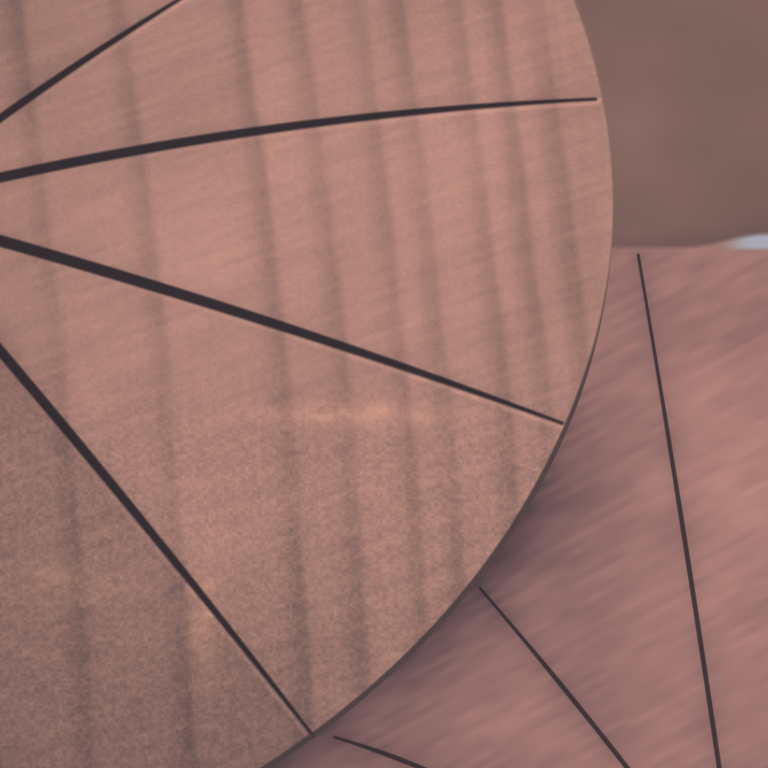
Reproduce this texture procedurally as a Shadertoy shader.

```glsl
// Layered round wooden board with tapering radial grooves, curved grain and a second board below.

const vec3 DARK_WOOD = vec3(0.27, 0.23, 0.24);
const vec3 PALE_WOOD = vec3(0.71, 0.53, 0.48);
const vec3 GROOVE_COLOR = vec3(0.18, 0.16, 0.18);
const vec3 GAP_COLOR = vec3(0.66, 0.66, 0.70);
const vec3 PINK_TINT = vec3(0.005, -0.008, 0.010);
const vec2 DISC_CENTER = vec2(-0.477, 0.733);
const vec2 DISC_RADII = vec2(1.276, 0.9635);
const float GRAIN_DEPTH = 0.085;
const float SPECKLE = 0.065;

// Grooves as start and end, then bend, half width and tone change below them
const vec4 DISC_GROOVES[4] = vec4[4](
    vec4(-0.03, 0.824, 0.26, 1.017), vec4(-0.03, 0.762, 0.775, 0.871),
    vec4(-0.03, 0.695, 0.732, 0.449), vec4(-0.03, 0.579, 0.410, 0.039));
const vec3 DISC_CUTS[4] = vec3[4](
    vec3(0.004, 0.0050, 0.03), vec3(0.018, 0.0065, 0.01),
    vec3(0.008, 0.0075, -0.01), vec3(0.004, 0.0065, -0.06));
const vec4 BOARD_GROOVES[3] = vec4[3](
    vec4(0.625, 0.234, 0.82, -0.004), vec4(0.831, 0.668, 0.938, -0.01),
    vec4(0.436, 0.040, 0.56, -0.005));
const float GRAIN_LINES[9] = float[9](0.020, 0.154, 0.309, 0.386, 0.465, 0.518, 0.595, 0.647, 0.703);

float hash(vec2 p) {
    return fract(sin(dot(p, vec2(127.1, 311.7))) * 43758.5453);
}

float noise(vec2 p) {
    vec2 i = floor(p), f = fract(p);
    f = f * f * (3.0 - 2.0 * f);
    return mix(mix(hash(i), hash(i + vec2(1, 0)), f.x),
               mix(hash(i + vec2(0, 1)), hash(i + vec2(1, 1)), f.x), f.y);
}

float fbm(vec2 p) {
    float sum = 0.0, amp = 0.5;
    for (int i = 0; i < 4; i++) {
        sum += amp * noise(p);
        p = p * 2.03 + 17.3;
        amp *= 0.5;
    }
    return sum;
}

float glow(vec2 p, vec2 center, vec2 size) {
    vec2 q = (p - center) / size;
    return exp(-dot(q, q));
}

vec3 wood(float light) {
    return mix(DARK_WOOD, PALE_WOOD, (light - DARK_WOOD.r) / (PALE_WOOD.r - DARK_WOOD.r));
}

// Signed distance to a bent segment (positive above) and position along it
vec2 groove(vec2 p, vec4 ends, float bend) {
    vec2 dir = ends.zw - ends.xy, q = p - ends.xy;
    float len = length(dir);
    dir /= len;
    float along = dot(q, dir), t = clamp(along / len, 0.0, 1.0);
    float across = dot(q, vec2(-dir.y, dir.x)) - bend * 4.0 * t * (1.0 - t);
    float dist = length(vec2(across, along - t * len));
    return vec2(across < 0.0 ? -dist : dist, t);
}

float discDistance(vec2 p) {
    vec2 q = (p - DISC_CENTER) / DISC_RADII;
    float r = length(q);
    return (r - 1.0) * r / length(q / DISC_RADII);
}

vec3 lowerLayers(vec2 p, float rim, float aa) {
    // Second board, with the shadow cast by the disc
    float light = 0.61 + 0.14 * (fbm(p * vec2(9.0, 14.0)) - 0.47);
    light += 0.06 * (noise(vec2(p.x * 22.0 + p.y * 9.0, p.y * 110.0 - p.x * 60.0)) - 0.5);
    light += 0.06 * glow(p, vec2(0.95, 0.30), vec2(0.10, 0.30));
    light -= 0.24 * exp(-max(rim, 0.0) / 0.055) * smoothstep(0.62, 0.28, p.y);
    float cut = 0.0;
    for (int i = 0; i < 3; i++) {
        vec2 g = groove(p, BOARD_GROOVES[i], 0.002);
        float halfWidth = 0.0026 * mix(0.5, 1.0, smoothstep(0.0, 0.6, g.y));
        cut = max(cut, 1.0 - smoothstep(-aa, aa + 0.001, abs(g.x) - halfWidth));
        light -= 0.07 * exp(-abs(g.x) / 0.012);
    }
    vec3 color = mix(wood(light) + PINK_TINT, GROOVE_COLOR, cut * 0.8);

    // Blurred dark panel and the pale gap beneath its corner
    float edge = 0.678 + 0.017 * smoothstep(0.89, 1.0, p.x);
    color = mix(color, GAP_COLOR, smoothstep(0.672, 0.680, p.y) * smoothstep(0.93, 0.98, p.x));
    float panelLight = 0.49 + 0.08 * (fbm(p * vec2(7.0, 12.0)) - 0.47);
    panelLight -= 0.07 * exp(-max(p.y - edge, 0.0) / 0.018);
    panelLight += 0.04 * glow(p, vec2(0.83, 0.84), vec2(0.06, 0.08));
    return mix(color, wood(panelLight), smoothstep(edge - 0.005, edge + 0.005, p.y));
}

vec3 discSurface(vec2 p, float rim, float aa) {
    // Broad light and mottling
    float light = 0.61 + 0.09 * glow(p, vec2(0.50, 0.76), vec2(0.42, 0.36));
    light -= 0.05 * smoothstep(0.40, 0.0, p.y);
    light += 0.10 * (fbm(p * vec2(8.0, 6.0)) - 0.47);
    light += 0.04 * (noise(vec2(p.x * 16.0, p.y * 130.0 - p.x * 45.0)) - 0.5);

    // Curved grain: a soft left flank and a crisp right edge
    float down = 1.0 - p.y;
    float u = p.x - 0.15 * down + 0.054 * down * down + 0.006 * (noise(p * 9.0) - 0.5);
    for (int i = 0; i < 9; i++) {
        float x = u - GRAIN_LINES[i];
        float band = exp(-pow(x / (x < 0.0 ? 0.020 : 0.008), 2.0));
        light -= GRAIN_DEPTH * band * (0.6 + 0.6 * noise(vec2(float(i) * 7.0, p.y * 5.0)));
    }
    light -= 0.03 * smoothstep(0.62, 0.72, u) * noise(vec2(u * 110.0, p.y * 3.0));

    // Rough speckle and worn highlights
    float rough = mix(1.0, 0.4, smoothstep(0.40, 0.55, p.y));
    light += SPECKLE * rough * (noise(p * 330.0) + noise(p * 190.0) - 1.0);
    float wear = glow(p, vec2(0.46, 0.460), vec2(0.12, 0.014))
        + glow(p, vec2(0.265, 0.19), vec2(0.022, 0.06))
        + 0.7 * glow(p, vec2(0.09, 0.24), vec2(0.07, 0.03));
    wear *= 0.4 + 0.8 * noise(p * vec2(60.0, 90.0));

    // Radial grooves with shadows and pale lower lips
    float cut = 0.0;
    for (int i = 0; i < 4; i++) {
        vec3 shape = DISC_CUTS[i];
        vec2 g = groove(p, DISC_GROOVES[i], shape.x);
        float halfWidth = shape.y * mix(1.0, 0.25, g.y * g.y);
        light += shape.z * smoothstep(0.004, -0.004, g.x);
        light -= 0.11 * exp(-abs(g.x) / 0.010) * (1.0 - 0.6 * g.y);
        light += 0.10 * g.y * exp(-pow((g.x + halfWidth + 0.004) / 0.003, 2.0));
        cut = max(cut, 1.0 - smoothstep(-0.0015 - aa, 0.0015 + aa, abs(g.x) - halfWidth));
    }
    vec3 color = wood(light) + wear * vec3(0.11, 0.075, 0.045);
    color = mix(color, GROOVE_COLOR, cut * 0.93);

    // Dark rim, widest on the lower right
    float rimWidth = mix(0.0015, 0.007, smoothstep(0.70, 0.35, p.y));
    float rimShade = smoothstep(-rimWidth - 0.002, -rimWidth + 0.002, rim);
    return mix(color, DARK_WOOD, rimShade * mix(0.3, 0.85, smoothstep(0.75, 0.45, p.y)));
}

void mainImage(out vec4 fragColor, in vec2 fragCoord) {
    vec2 p = fragCoord / iResolution.xy;
    float aa = 0.7 / iResolution.y;
    float rim = discDistance(p);
    float blur = aa + 0.004 * smoothstep(0.75, 1.0, p.y);
    vec3 color = mix(discSurface(p, rim, aa), lowerLayers(p, rim, aa), smoothstep(-blur, blur, rim));
    fragColor = vec4(clamp(color, 0.0, 1.0), 1.0);
}
```
